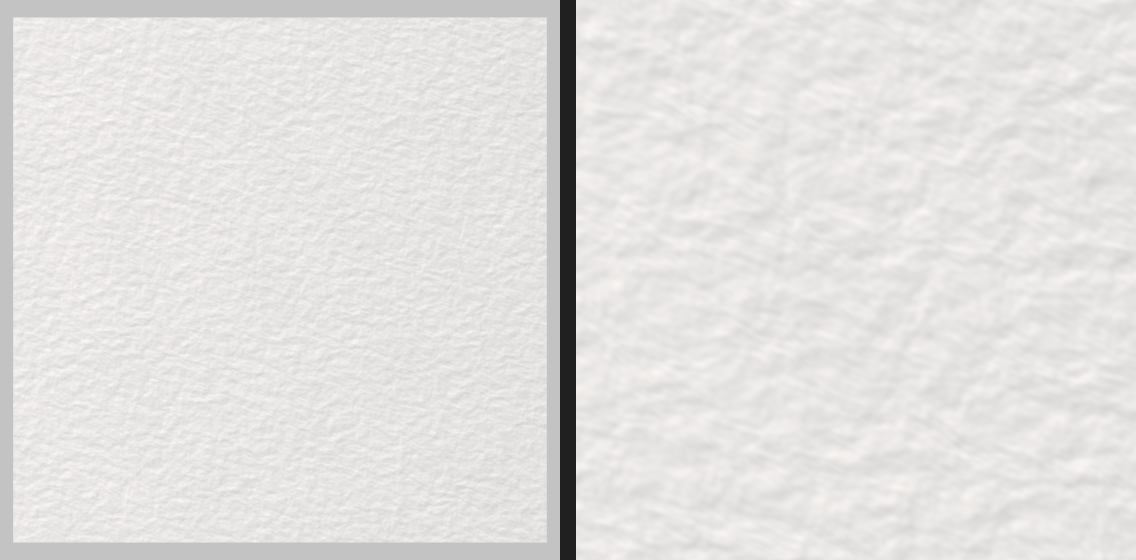
Left: the whole. Right: its middle third, enlarged.
Give the GLSL for this texture, as a Shadertoy shader.

```glsl
// Rough white watercolour paper lying inside a flat grey border.
// Gradient noise gives a height field; its slope towards a light at the
// upper left is toned from neutral shadow to warm highlight.

const vec3 BORDER_COLOR = vec3(0.765);
const vec3 SHADOW_COLOR = vec3(0.815, 0.812, 0.808);
const vec3 LIGHT_COLOR = vec3(0.975, 0.962, 0.954);
const vec2 SHEET_MIN = vec2(0.0235, 0.0312);
const vec2 SHEET_MAX = vec2(0.9765, 0.9688);

const float GRAIN_SCALE = 54.0;      // coarsest bumps across the canvas
const float GRAIN_GAIN = 0.52;       // strength of each finer octave
const float GRAIN_LACUNARITY = 1.93;
const int GRAIN_OCTAVES = 3;
const float GRAIN_ANGLE = -0.3;      // bumps lean down to the right
const vec2 GRAIN_STRETCH = vec2(0.78, 1.12);
const float WARP_SCALE = 22.0;
const float WARP_AMOUNT = 0.008;

const vec2 LIGHT_DIRECTION = vec2(-0.53, 0.85);
const float RELIEF_STEP = 0.0042;    // distance over which slope is taken
const float RELIEF_STRENGTH = 0.60;
const float MEAN_TONE = 0.58;
const vec2 TONE_FALLOFF = vec2(-0.16, 0.03);
const float MOTTLE_SCALE = 9.0;
const float MOTTLE_STRENGTH = 0.07;

// Unit gradient from an integer hash of the lattice cell
vec2 latticeGradient(vec2 cell) {
    uvec2 q = uvec2(ivec2(cell) + 4096);
    uint h = q.x * 1597334677u ^ q.y * 3812015801u;
    h = (h ^ (h >> 15)) * 2246822519u;
    h ^= h >> 13;
    float angle = float(h & 65535u) * 6.2831853 / 65536.0;
    return vec2(cos(angle), sin(angle));
}

float gradientNoise(vec2 p) {
    vec2 cell = floor(p);
    vec2 f = p - cell;
    vec2 u = f * f * f * (f * (f * 6.0 - 15.0) + 10.0);
    vec2 e = vec2(1.0, 0.0);
    float a = dot(latticeGradient(cell), f);
    float b = dot(latticeGradient(cell + e.xy), f - e.xy);
    float c = dot(latticeGradient(cell + e.yx), f - e.yx);
    float d = dot(latticeGradient(cell + e.xx), f - e.xx);
    return mix(mix(a, b, u.x), mix(c, d, u.x), u.y);
}

mat2 rotation(float angle) {
    float c = cos(angle), s = sin(angle);
    return mat2(c, s, -s, c);
}

// Surface height: warped, slightly stretched octaves of noise
float paperHeight(vec2 p) {
    vec2 warp = vec2(gradientNoise(p * WARP_SCALE),
                     gradientNoise(p * WARP_SCALE + 37.4));
    vec2 q = rotation(-GRAIN_ANGLE) * (p + WARP_AMOUNT * warp);
    q *= GRAIN_STRETCH * GRAIN_SCALE;
    float height = 0.0;
    float amplitude = 1.0;
    for (int i = 0; i < GRAIN_OCTAVES; i++) {
        height += amplitude * gradientNoise(q);
        q = rotation(0.35) * q * GRAIN_LACUNARITY + 19.7;
        amplitude *= GRAIN_GAIN;
    }
    return height;
}

vec3 paperColor(vec2 p) {
    // Surfaces falling away towards the light are bright
    vec2 offset = 0.5 * RELIEF_STEP * LIGHT_DIRECTION;
    float slope = paperHeight(p - offset) - paperHeight(p + offset);

    // Broad, faint changes of light over the sheet
    float tone = MEAN_TONE + dot(p - 0.5, TONE_FALLOFF);
    tone += MOTTLE_STRENGTH * gradientNoise(p * MOTTLE_SCALE + 5.3);
    tone += RELIEF_STRENGTH * slope;
    return mix(SHADOW_COLOR, LIGHT_COLOR, clamp(tone, -0.15, 1.15));
}

void mainImage(out vec4 fragColor, in vec2 fragCoord) {
    vec2 p = fragCoord / iResolution.xy;
    float pixel = 1.0 / min(iResolution.x, iResolution.y);

    // Signed distance to the sheet gives its smooth edge
    vec2 d = abs(p - 0.5 * (SHEET_MIN + SHEET_MAX))
           - 0.5 * (SHEET_MAX - SHEET_MIN);
    float sheet = 1.0 - smoothstep(-0.7 * pixel, 0.7 * pixel, max(d.x, d.y));

    fragColor = vec4(mix(BORDER_COLOR, paperColor(p), sheet), 1.0);
}
```
